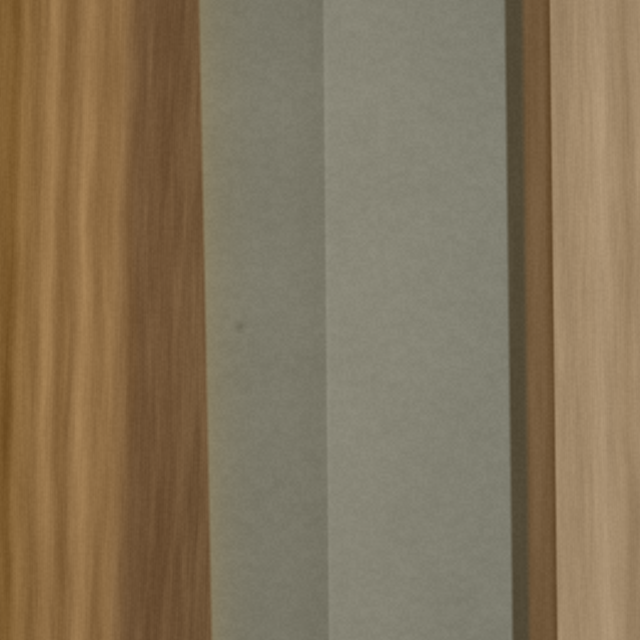
A WebGL 1 fragment shader for this texture:

```glsl
precision highp float;
// Upright boards: ochre and dark walnut on the left, two matte grey panels
// in the middle, a shadow gap, a brown strip and pale wood on the right.
// Leaning soft edges split the bands; stretched value noise gives the grain.
uniform vec2 u_resolution;

float hash(vec2 p) {
  vec3 q = fract(vec3(p.xyx) * 0.1031);
  q += dot(q, q.yzx + 33.33);
  return fract((q.x + q.y) * q.z);
}

float noise(vec2 p) {
  vec2 i = floor(p), f = fract(p);
  f = f * f * (3.0 - 2.0 * f);
  return mix(mix(hash(i), hash(i + vec2(1.0, 0.0)), f.x),
             mix(hash(i + vec2(0.0, 1.0)), hash(i + 1.0), f.x), f.y);
}

// Sum of signed noise octaves, centred on zero
float fbm(vec2 p) {
  float sum = 0.0, amp = 0.5;
  for (int i = 0; i < 4; i++) {
    sum += amp * (noise(p) - 0.5);
    p = p * 2.03 + 17.0;
    amp *= 0.55;
  }
  return sum;
}

// Soft step across a line running from x = top to x = bottom
float edge(vec2 p, float top, float bottom, float soft) {
  float x = mix(bottom, top, p.y);
  return smoothstep(x - soft, x + soft, p.x);
}

float streak(float x, float centre, float width) {
  float d = (x - centre) / width;
  return exp(-d * d);
}

vec3 leftWood(vec2 p) {
  float x = p.x + 0.022 * (1.0 - p.y) + 0.012 * fbm(vec2(p.x * 4.0, p.y * 3.0));
  float grain = fbm(vec2(x * 42.0, p.y * 2.2));
  float fibre = fbm(vec2(x * 130.0 + 5.0, p.y * 9.0));
  vec3 c = mix(vec3(0.49, 0.36, 0.19), vec3(0.54, 0.41, 0.255), smoothstep(0.0, 0.12, x));
  // Pale growth lines
  c += vec3(0.065, 0.06, 0.05) * (streak(x, 0.085, 0.011) + streak(x, 0.143, 0.012)
     + 0.5 * streak(x, 0.045, 0.008) + 0.4 * streak(x, 0.2, 0.01));
  c -= 0.04 * (streak(x, 0.028, 0.009) + 0.7 * streak(x, 0.112, 0.01));
  // Dark heartwood beside the panel
  float dark = smoothstep(0.185, 0.235, x + 0.03 * grain);
  vec3 heart = mix(vec3(0.42, 0.31, 0.20), vec3(0.45, 0.345, 0.23), smoothstep(0.25, 0.32, p.x));
  c = mix(c, heart, dark);
  return c + vec3(1.0, 0.95, 0.8) * (0.11 * grain + 0.08 * fibre);
}

vec3 greyPanels(vec2 p) {
  float fold = edge(p, 0.505, 0.514, 0.003);
  vec3 left = mix(vec3(0.495, 0.475, 0.395), vec3(0.48, 0.47, 0.41), smoothstep(0.31, 0.42, p.x));
  left -= 0.015 * smoothstep(0.44, 0.51, p.x);
  vec3 right = mix(vec3(0.53, 0.52, 0.46), vec3(0.50, 0.495, 0.44), smoothstep(0.53, 0.8, p.x));
  vec3 c = mix(left, right, fold);
  // Warm light along the left rim and a faint lit fold
  float rim = p.x - mix(0.331, 0.310, p.y);
  c += vec3(0.045, 0.022, -0.012) * exp(-max(rim, 0.0) * 65.0);
  c += 0.012 * streak(p.x, mix(0.516, 0.508, p.y), 0.004);
  c += 0.025 * fbm(p * 7.0) + 0.03 * fbm(p * vec2(65.0, 95.0));
  // Small smudge on the left panel
  return c - 0.05 * exp(-dot(p - vec2(0.375, 0.49), p - vec2(0.375, 0.49)) * 16000.0);
}

vec3 paleWood(vec2 p) {
  float x = p.x - 0.012 * (1.0 - p.y) + 0.016 * fbm(vec2(p.x * 5.0, p.y * 3.0));
  float grain = fbm(vec2(x * 50.0 + 31.0, p.y * 2.5));
  float fibre = fbm(vec2(x * 140.0, p.y * 11.0 + 8.0));
  vec3 c = vec3(0.625, 0.53, 0.41);
  c += 0.035 * streak(x, 0.935, 0.014) - 0.035 * streak(x, 0.975, 0.01);
  return c + vec3(1.0, 0.96, 0.88) * (0.085 * grain + 0.065 * fibre);
}

void main() {
  vec2 p = gl_FragCoord.xy / u_resolution;
  vec3 c = leftWood(p);
  c = mix(c, greyPanels(p), edge(p, 0.311, 0.331, 0.004));

  // Shadow gap
  vec3 gap = vec3(0.32, 0.285, 0.21) + 0.04 * fbm(vec2(p.x * 90.0, p.y * 5.0));
  c = mix(c, gap, edge(p, 0.789, 0.801, 0.004));

  // Brown strip, with a darker line before the pale board
  vec3 strip = vec3(0.45, 0.35, 0.235) + 0.07 * fbm(vec2(p.x * 80.0, p.y * 5.0 + 3.0));
  strip -= 0.08 * streak(p.x, mix(0.871, 0.858, p.y), 0.008);
  c = mix(c, strip, edge(p, 0.817, 0.827, 0.006));
  c = mix(c, paleWood(p), edge(p, 0.859, 0.871, 0.003));

  // Fine speckle and a gentle fall of light
  c += 0.025 * (noise(p * 260.0) - 0.5);
  c *= 0.985 + 0.03 * smoothstep(0.0, 0.6, p.y) - 0.025 * smoothstep(0.75, 1.0, p.y);
  gl_FragColor = vec4(clamp(c, 0.0, 1.0), 1.0);
}
```
